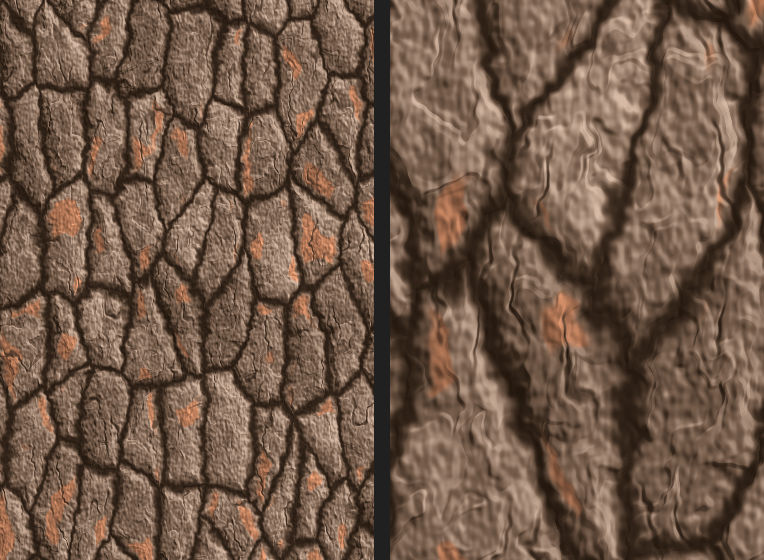
Left, the full canvas; right, a detail of the centre.
Give the GLSL for this texture, as a WebGL 2 fragment shader.

```glsl
#version 300 es
precision highp float;
// Rugged pine bark: tall warped Voronoi plates parted by deep fissures.
// Each plate carries terraced flakes, fibrous grain and bare orange patches;
// a height field, lit from the upper right, shades them all.

#define PLATES vec2(9.0, 4.1)     // plates per canvas width, across and up
#define FLAKES vec2(17.0, 9.5)    // flake frequency
#define LAYERS 3.6                // terraces per unit of flake noise
#define FISSURE 0.17              // fissure half width, in plates
#define RELIEF 2.7                // strength of the lighting
#define LIGHT_STEP vec2(0.0024, 0.0032)
#define DARK vec3(0.13, 0.085, 0.05)
#define BROWN vec3(0.47, 0.37, 0.30)
#define PALE vec3(0.84, 0.73, 0.65)
#define ORANGE vec3(0.73, 0.47, 0.33)

uniform vec2 u_resolution;
out vec4 fragColor;

vec2 hash2(vec2 p) {
    vec3 a = fract(p.xyx * vec3(0.1031, 0.1030, 0.0973));
    a += dot(a, a.yzx + 33.33);
    return fract((a.xx + a.yz) * a.zy);
}

float corner(vec2 cell, vec2 offset) {
    float angle = 6.2832 * hash2(cell).x;
    return dot(vec2(cos(angle), sin(angle)), offset);
}

// Gradient noise, roughly -0.7 to 0.7
float gnoise(vec2 p) {
    vec2 i = floor(p), f = p - i;
    vec2 u = f * f * f * (f * (f * 6.0 - 15.0) + 10.0);
    vec2 e = vec2(1.0, 0.0);
    return mix(mix(corner(i, f), corner(i + e.xy, f - e.xy), u.x),
               mix(corner(i + e.yx, f - e.yx), corner(i + 1.0, f - 1.0), u.x), u.y);
}

vec2 gnoise2(vec2 p) {
    return vec2(gnoise(p), gnoise(p + vec2(37.2, 91.7)));
}

// Distance to the nearest plate border (x) and the plate's random pair (yz)
vec3 plates(vec2 q) {
    vec2 base = floor(q), nearest = vec2(0.0), id = base;
    float best = 9.0;
    for (int y = -1; y <= 1; y++)
    for (int x = -1; x <= 1; x++) {
        vec2 c = base + vec2(x, y);
        vec2 r = c + 0.12 + 0.76 * hash2(c) - q;
        if (dot(r, r) < best) { best = dot(r, r); nearest = r; id = c; }
    }
    float border = 9.0;
    for (int y = -2; y <= 2; y++)
    for (int x = -2; x <= 2; x++) {
        vec2 c = id + vec2(x, y);
        vec2 r = c + 0.12 + 0.76 * hash2(c) - q;
        vec2 gap = r - nearest;
        if (dot(gap, gap) > 0.0001) {
            vec2 dir = normalize(gap);
            // Cross cracks are thinner than upright ones
            border = min(border, dot(0.5 * (r + nearest), dir) * (1.0 + 1.1 * abs(dir.y)));
        }
    }
    return vec3(border, hash2(id + 17.0));
}

// Height (x), fissure openness (y), flake tone (z), bare patch (w)
vec4 bark(vec2 p) {
    vec2 w = p + 0.026 * gnoise2(p * vec2(9.0, 6.0)) + 0.012 * gnoise2(p * 27.0)
               + 0.006 * gnoise2(p * 75.0);
    vec3 plate = plates(w * PLATES);
    float edge = plate.x;
    vec2 shift = 40.0 * plate.yz;

    // Terraced flakes, with layers that follow the plate border
    vec2 f = w * FLAKES + shift;
    f += 0.5 * gnoise2(f * 1.7);
    float layer = LAYERS * (gnoise(f) + 0.4 * gnoise(f * 2.3) + 0.7 * edge);
    float level = floor(layer), rise = smoothstep(0.74, 1.0, layer - level);
    float tone = mix(hash2(vec2(level, 9.0) + shift).x,
                     hash2(vec2(level + 1.0, 9.0) + shift).x, rise);

    // Fibrous grain and short upright splits
    float grain = 0.11 * gnoise(w * vec2(85.0, 38.0)) + 0.10 * gnoise(p * vec2(150.0, 95.0));
    float split = abs(gnoise(w * vec2(23.0, 7.0) + shift));
    split = 1.0 - smoothstep(0.01, 0.08, split);
    split *= smoothstep(-0.05, 0.3, gnoise(p * vec2(15.0, 9.0) + 5.0));

    float width = FISSURE * (1.0 + 0.9 * gnoise(p * vec2(8.0, 5.0) + 60.0));
    float open = max(1.0 - smoothstep(0.015, width, edge), 0.65 * split);
    float patchy = gnoise(w * vec2(14.0, 7.5) + shift + 3.0) + 0.35 * (plate.y - 0.5);
    float bare = smoothstep(0.25, 0.31, patchy) * smoothstep(0.12, 0.24, edge);

    float height = 0.45 * smoothstep(0.0, 0.4, edge) + 0.07 * (level + rise)
                 + grain - 0.1 * split - 0.05 * bare;
    return vec4(height, open, tone, bare);
}

void main() {
    vec2 p = gl_FragCoord.xy / u_resolution.x;
    vec4 b = bark(p);
    float facing = b.x - bark(p + LIGHT_STEP).x;

    // Brightness: flakes, broad mottling, fine speckle, relief, fissures
    float speckle = gnoise(p * vec2(120.0, 70.0)) + 0.6 * gnoise(p * 48.0);
    float tone = 0.55 + 0.24 * (b.z - 0.5) + 0.16 * gnoise(p * vec2(6.0, 4.0) + 8.0);
    tone += 0.17 * speckle + clamp(RELIEF * facing, -0.3, 0.28);
    tone += 0.07 * (p.x - 0.5);
    tone *= 1.0 - 0.82 * b.y;
    tone = clamp(tone, 0.0, 1.0);

    vec3 color = mix(DARK, BROWN, smoothstep(0.0, 0.5, tone) * 0.4 + 0.6 * min(tone * 2.0, 1.0));
    color = mix(color, PALE, clamp(tone * 2.0 - 1.0, 0.0, 1.0));
    color = mix(color, ORANGE * (0.45 + 0.95 * tone), 0.8 * b.w * (1.0 - b.y));
    fragColor = vec4(color, 1.0);
}
```
